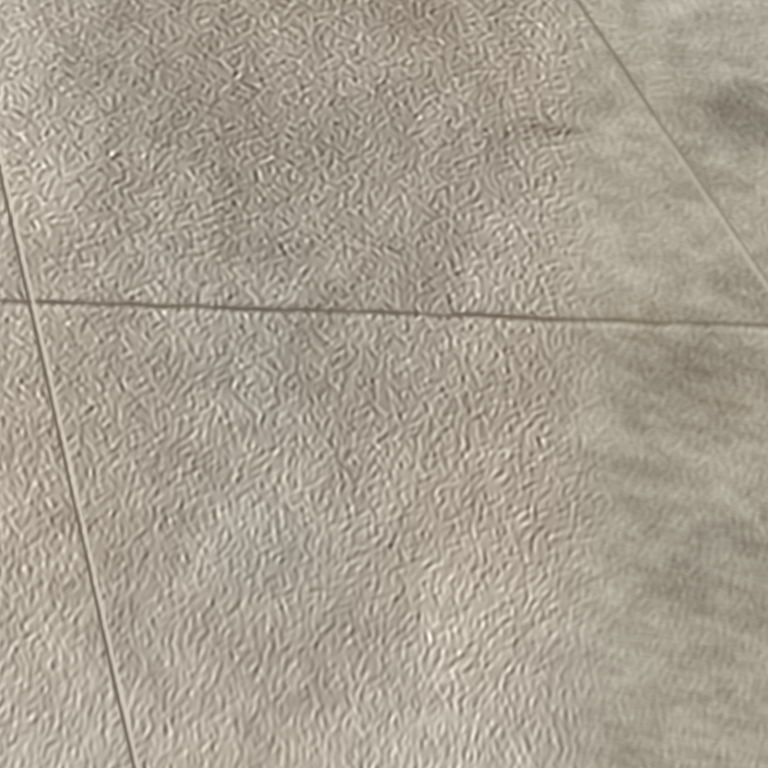
This texture is drawn by a three.js fragment shader. Its source:

```glsl
// Worn concrete paving: three joints seen at a slant cut up a rough slab surface.
// The wormy grain is a sum of oriented ripples scattered two per cell;
// it gives way to a smoother, streaked and smudged strip on the right.

varying vec2 vUv;

vec3 hash3(vec2 p) {
  vec3 q = fract(p.xyx * vec3(0.1031, 0.1030, 0.0973));
  q += dot(q, q.yxz + 33.33);
  return fract((q.xxy + q.yzz) * q.zyx);
}

float noise(vec2 p) {
  vec2 i = floor(p), f = fract(p);
  f = f * f * (3.0 - 2.0 * f);
  return mix(mix(hash3(i).x, hash3(i + vec2(1.0, 0.0)).x, f.x),
             mix(hash3(i + vec2(0.0, 1.0)).x, hash3(i + 1.0).x, f.x), f.y);
}

// Layered noise centred on zero
float fbm(vec2 p) {
  float sum = 0.0, amp = 0.5;
  for (int i = 0; i < 4; i++) {
    sum += amp * (noise(p) - 0.5);
    p = mat2(1.6, 1.2, -1.2, 1.6) * p + 17.3;
    amp *= 0.5;
  }
  return sum;
}

// Short ripples whose direction scatters around the given angle
float wormGrain(vec2 p, float angle, float spread) {
  vec2 cell = floor(p);
  float sum = 0.0;
  for (int y = -1; y <= 1; y++) {
    for (int x = -1; x <= 1; x++) {
      for (int k = 0; k < 2; k++) {
        vec2 c = cell + vec2(float(x), float(y));
        vec3 h = hash3(c + 91.0 * float(k) + 7.0);
        vec2 d = p - c - h.xy;
        float a = angle + (h.z - 0.5) * spread;
        float phase = 6.2832 * fract(h.z * 37.0 + h.x);
        float wave = cos(7.4 * dot(d, vec2(cos(a), sin(a))) + phase);
        sum += wave * exp(-4.0 * dot(d, d));
      }
    }
  }
  return sum;
}

// Soft line and blob, one at the centre
float soft(float d, float width) {
  return exp(-d * d / (width * width));
}

float blob(vec2 p, vec2 centre, vec2 size) {
  vec2 d = (p - centre) / size;
  return exp(-dot(d, d));
}

void main() {
  vec2 uv = vUv;
  float patches = fbm(uv * 5.0 + 3.0);
  float smoothStrip = smoothstep(0.69, 0.80, uv.x + 0.05 * fbm(uv * 9.0));

  // Rough grain: upright and leaning right below, more tangled above
  vec2 grainPos = vec2(uv.x, uv.y * (0.88 + 0.12 * uv.y)) * 68.0;
  float angle = -0.28 + 1.1 * fbm(uv * 4.0 + 40.0);
  float grain = wormGrain(grainPos, angle, mix(1.1, 2.5, uv.y));
  float rough = grain * 0.100 * (1.0 + 0.7 * patches) + 0.13 * fbm(uv * 34.0 + 11.0);

  // Smoother strip: fine streaks leaning with the slab
  vec2 streakPos = vec2(uv.x, uv.y + 0.2 * uv.x);
  float streaks = 0.19 * fbm(streakPos * vec2(34.0, 80.0)) + 0.13 * fbm(uv * vec2(9.0, 16.0) + 8.0);
  float tone = mix(rough, streaks + grain * 0.026, smoothStrip);

  // Broad light and dark areas
  tone += 0.13 * patches + 0.05 * fbm(uv * 13.0 + 29.0);
  tone += 0.045 * (1.0 - smoothstep(0.0, 0.40, uv.y));
  tone += 0.065 * blob(uv, vec2(0.0, 0.88), vec2(0.13, 0.24));
  tone -= 0.050 * blob(uv, vec2(0.34, 0.84), vec2(0.28, 0.22));
  tone -= 0.040 * blob(uv, vec2(0.42, 0.48), vec2(0.20, 0.12));
  tone -= 0.065 * blob(uv, vec2(0.90, 0.51), vec2(0.16, 0.06));
  tone -= 0.045 * blob(uv, vec2(0.92, 0.22), vec2(0.14, 0.09));
  tone += 0.030 * blob(uv, vec2(0.83, 0.70), vec2(0.09, 0.12));

  // Smudges in the upper right and a short scuff
  float smear = uv.y - 0.865 + 0.35 * (uv.x - 0.93) + 0.04 * patches;
  tone -= 0.09 * soft(smear, 0.022) * soft(uv.x - 0.95, 0.09);
  tone -= 0.06 * blob(uv, vec2(0.96, 0.84), vec2(0.06, 0.05));
  tone -= 0.12 * soft(uv.y - 0.832 + 0.08 * (uv.x - 0.72), 0.007) * soft(uv.x - 0.73, 0.045);

  // Cross joint: uneven dark groove with a pale lower lip
  float wobble = 0.006 * fbm(vec2(uv.x * 28.0, 2.0));
  float cross = uv.y - 0.609 + 0.033 * uv.x + wobble;
  float wear = 0.80 + 0.7 * fbm(vec2(uv.x * 16.0, 5.0));
  wear *= 1.0 - 0.35 * smoothstep(0.7, 0.85, uv.x);
  tone = mix(tone, -0.25, wear * soft(cross, 0.0036));
  tone += 0.05 * soft(cross + 0.008, 0.004);

  // Left joint: thin groove with a bright right edge
  float left = 0.976 * (uv.x - 0.176 + 0.224 * uv.y) + 0.5 * wobble;
  tone = mix(tone, -0.25, 0.85 * soft(left + 0.002, 0.0026));
  tone = mix(tone, 0.17, 0.85 * soft(left - 0.0035, 0.0028));

  // Right joint: dark at the top, turning into a pale ridge
  float right = 0.828 * (uv.x - 0.749 - 0.677 * (1.0 - uv.y)) + 0.5 * wobble;
  float ridge = 1.0 - smoothstep(0.76, 0.90, uv.y);
  tone = mix(tone, -0.17, mix(0.75, 0.45, ridge) * soft(right - 0.002, 0.0030));
  tone = mix(tone, 0.10, 0.7 * ridge * soft(right + 0.003, 0.0038));

  // Warm grey on the rough slabs, greener grey on the strip
  vec3 stone = mix(vec3(0.674, 0.638, 0.586), vec3(0.655, 0.630, 0.572), smoothStrip);
  stone += vec3(0.03, 0.0, -0.02) * fbm(uv * 3.0 + 60.0);
  gl_FragColor = vec4(clamp(stone + tone * vec3(1.0, 1.03, 1.02), 0.0, 1.0), 1.0);
}
```
